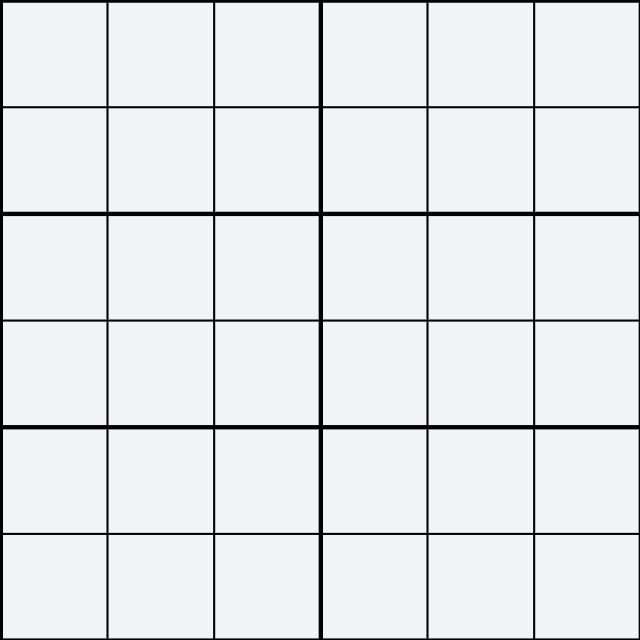
Reproduce this pattern procedurally as a three.js fragment shader.

```glsl
// Pale square tiles ruled by thin black lines, with heavier lines framing blocks of 3 by 2 tiles.
varying vec2 vUv;

const vec2 TILES = vec2(6.0, 6.0);            // tiles across and down
const vec2 BLOCK = vec2(3.0, 2.0);            // tiles between heavy lines
const vec2 GRID_SHIFT = vec2(0.0013, 0.0009); // grid offset from the upper left corner
const float THIN_WIDTH = 0.0033;
const float THICK_WIDTH = 0.0068;
const vec3 TILE_COLOR = vec3(0.947, 0.951, 0.959);
const vec3 LINE_COLOR = vec3(0.008, 0.008, 0.012);

// Distance on each axis to the nearest line of a repeating set.
vec2 lineDistance(vec2 p, vec2 spacing) {
  return abs(fract(p / spacing + 0.5) - 0.5) * spacing;
}

// Smoothed coverage of vertical and horizontal lines of one width.
float lineCoverage(vec2 p, vec2 spacing, float width, vec2 blur) {
  vec2 edge = 0.5 * width - lineDistance(p, spacing);
  vec2 cover = clamp(edge / blur + 0.5, 0.0, 1.0);
  return max(cover.x, cover.y);
}

void main() {
  // Measure down and right from the shifted upper left corner
  vec2 p = vec2(vUv.x, 1.0 - vUv.y) - GRID_SHIFT;
  vec2 blur = max(fwidth(vUv), vec2(0.00001));

  // Thin lines bound each tile, heavy lines bound each block
  vec2 tileSize = 1.0 / TILES;
  float thin = lineCoverage(p, tileSize, THIN_WIDTH, blur);
  float thick = lineCoverage(p, tileSize * BLOCK, THICK_WIDTH, blur);

  gl_FragColor = vec4(mix(TILE_COLOR, LINE_COLOR, max(thin, thick)), 1.0);
}
```
